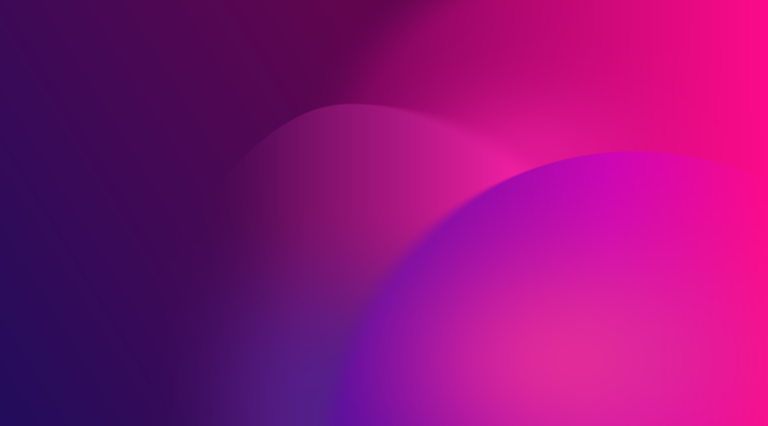
A Shadertoy shader for this background:

```glsl
// Overlapping soft shapes in navy, plum, violet and hot pink: a dim diagonal
// backdrop, a blurred upper dome, a curved hill and a large glowing disc.
// Each is a signed distance with its own edge blur, filled by colour ramps.

// Positions are in canvas heights, origin at the lower left.
const vec2  DOME_CENTER = vec2(1.408, 0.39);
const float DOME_RADIUS = 0.73;
const float DOME_BLUR   = 0.075;

const vec2  HILL_PEAK       = vec2(0.822, 0.756);
const float HILL_LEFT_BEND  = 2.0;
const float HILL_RIGHT_BEND = 0.85;

const vec2  DISC_CENTER = vec2(1.491, -0.073);
const float DISC_RADIUS = 0.718;

const vec2  RIDGE_GLOW_CENTER = vec2(1.244, 0.624);
const vec2  RIDGE_GLOW_SIZE   = vec2(0.19, 0.11);
const vec2  DISC_GLOW_CENTER  = vec2(1.36, 0.155);
const vec2  DISC_GLOW_SIZE    = vec2(0.27, 0.188);

const float SHARP_EDGE = 0.003;
const float SOFT_EDGE  = 0.035;

const vec3 NAVY      = vec3(0.13, 0.05, 0.36);
const vec3 PLUM      = vec3(0.38, 0.02, 0.31);
const vec3 DARK_PLUM = vec3(0.27, 0.04, 0.31);
const vec3 WINE      = vec3(0.40, 0.02, 0.34);
const vec3 HOT_PINK  = vec3(0.99, 0.04, 0.54);
const vec3 PINK      = vec3(0.93, 0.12, 0.63);
const vec3 VIOLET    = vec3(0.33, 0.12, 0.54);
const vec3 INDIGO    = vec3(0.33, 0.05, 0.62);
const vec3 MAGENTA   = vec3(0.80, 0.02, 0.71);
const vec3 ROSE      = vec3(0.88, 0.17, 0.60);

// Linear position of x between two ends, limited to 0..1.
float ramp(float from, float to, float x) {
    return clamp((x - from) / (to - from), 0.0, 1.0);
}

// Coverage of a shape from its signed distance (negative inside).
float cover(float dist, float blur) {
    return 1.0 - smoothstep(-blur, blur, dist);
}

float glow(vec2 p, vec2 center, vec2 size) {
    vec2 q = (p - center) / size;
    return exp(-0.5 * dot(q, q));
}

// Circle on the left that continues as a flat band to the right.
float domeDistance(vec2 p) {
    vec2 q = p - DOME_CENTER;
    return length(vec2(min(q.x, 0.0), q.y)) - DOME_RADIUS;
}

// Parabola with a steeper left flank, scaled by slope to a distance.
float hillDistance(vec2 p) {
    vec2 q = p - HILL_PEAK;
    float bend = q.x < 0.0 ? HILL_LEFT_BEND : HILL_RIGHT_BEND;
    float slope = 2.0 * bend * q.x;
    return (q.y + bend * q.x * q.x) / sqrt(1.0 + slope * slope);
}

void mainImage(out vec4 fragColor, in vec2 fragCoord) {
    vec2 p = fragCoord / iResolution.y;
    float pixel = 1.0 / iResolution.y;

    // Backdrop
    vec3 color = mix(NAVY, PLUM, clamp(0.72 * p.x + 0.44 * p.y, 0.0, 1.0));

    // Upper dome, with a glow above the hill's right flank
    vec3 domeColor = mix(WINE, HOT_PINK, pow(ramp(0.775, 1.803, p.x), 0.8));
    domeColor = mix(domeColor, PINK,
                    0.7 * glow(p, RIDGE_GLOW_CENTER, RIDGE_GLOW_SIZE));
    color = mix(color, domeColor, cover(domeDistance(p), DOME_BLUR));

    // Hill, fading out to the left and into violet at its foot
    vec3 hillColor = mix(DARK_PLUM, PINK, pow(ramp(0.47, 1.2, p.x), 1.1));
    hillColor = mix(hillColor, VIOLET, 1.0 - smoothstep(0.06, 0.53, p.y));
    float hillBlur = mix(SHARP_EDGE, SOFT_EDGE, smoothstep(0.85, 1.2, p.x));
    float hillCover = cover(hillDistance(p), max(hillBlur, pixel));
    color = mix(color, hillColor, hillCover * smoothstep(0.35, 0.75, p.x));

    // Large disc, blurred on the left, with a rose glow inside
    vec3 discColor = mix(INDIGO, MAGENTA, ramp(0.81, 1.432, p.x));
    discColor = mix(discColor, HOT_PINK, ramp(1.432, 1.803, p.x));
    discColor = mix(discColor, ROSE, glow(p, DISC_GLOW_CENTER, DISC_GLOW_SIZE));
    float discBlur = mix(SOFT_EDGE, SHARP_EDGE, smoothstep(0.85, 1.25, p.x));
    float discDistance = length(p - DISC_CENTER) - DISC_RADIUS;
    color = mix(color, discColor, cover(discDistance, max(discBlur, pixel)));

    fragColor = vec4(color, 1.0);
}
```
